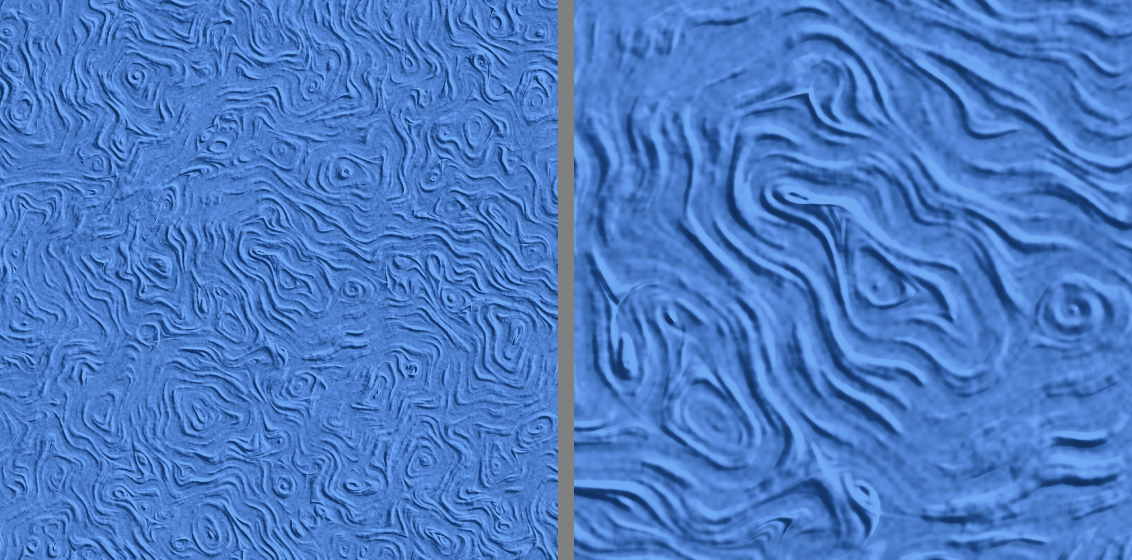
Left, the full canvas; right, a detail of the centre.
This texture is drawn by a Shadertoy shader. Its source:

```glsl
// Embossed blue wrinkles that flow like fingerprints around hills and hollows.
// Fine noise is smeared along the contour lines of a smooth hidden field,
// creased, lit along one diagonal and coloured with a blue ramp.

const float FIELD_SCALE   = 4.6;     // hills and hollows per canvas height
const float KINK_SCALE    = 16.0;    // smaller bends in the flow
const float KINK_STRENGTH = 0.2;
const float CALM_SLOPE    = 0.2;     // flow slows where the field is flatter
const float WRINKLE_SCALE = 136.0;   // noise cells that become wrinkles
const float FINE_STRENGTH = 0.4;     // thin lines between the wrinkles
const float CREASE        = 0.6;     // sharp folds along the wrinkles
const int   SMEAR_STEPS   = 12;
const float STEP_LENGTH   = 0.0041;
const float EMBOSS_REACH  = 0.0015;
const float EMBOSS_GAIN   = 9.2;
const float GRAIN_SCALE   = 300.0;
const float GRAIN_AMOUNT  = 0.5;
const float PATCH_AMOUNT  = 0.25;    // broad drift of the tone
const float LIGHT_LIMIT   = 1.9;     // soft limits of light and shadow
const float SHADOW_LIMIT  = 2.9;
const vec2  LIGHT_DIR     = vec2(0.74, 0.67);

const vec3 DEEP   = vec3(0.04, 0.15, 0.32);
const vec3 SHADOW = vec3(0.13, 0.30, 0.56);
const vec3 LOW    = vec3(0.22, 0.41, 0.70);
const vec3 MIDDLE = vec3(0.295, 0.495, 0.80);
const vec3 HIGH   = vec3(0.36, 0.56, 0.89);
const vec3 BRIGHT = vec3(0.43, 0.66, 0.95);
const vec3 GLINT  = vec3(0.56, 0.79, 0.99);

uint hashBits(vec2 cell) {
    uvec2 c = uvec2(ivec2(cell));
    uint h = c.x * 1597334u ^ c.y * 3812015u;
    h = (h ^ (h >> 15)) * 739391u;
    h = (h ^ (h >> 13)) * 974711u;
    return h ^ (h >> 16);
}

// Random value from -1 to 1
float hash(vec2 cell) {
    return float(hashBits(cell) & 65535u) / 32767.5 - 1.0;
}

// Random unit vector
vec2 hashDir(vec2 cell) {
    float angle = 3.14159 * hash(cell);
    return vec2(cos(angle), sin(angle));
}

float valueNoise(vec2 p) {
    vec2 i = floor(p), f = p - i;
    vec2 u = f * f * (3.0 - 2.0 * f);
    return mix(mix(hash(i), hash(i + vec2(1, 0)), u.x),
               mix(hash(i + vec2(0, 1)), hash(i + vec2(1, 1)), u.x), u.y);
}

// Slope of gradient noise, found analytically
vec2 noiseSlope(vec2 p) {
    vec2 i = floor(p), f = p - i;
    vec2 u = f * f * f * (f * (f * 6.0 - 15.0) + 10.0);
    vec2 du = 30.0 * f * f * (f * (f - 2.0) + 1.0);
    vec2 ga = hashDir(i), gb = hashDir(i + vec2(1, 0));
    vec2 gc = hashDir(i + vec2(0, 1)), gd = hashDir(i + vec2(1, 1));
    float a = dot(ga, f), b = dot(gb, f - vec2(1, 0));
    float c = dot(gc, f - vec2(0, 1)), d = dot(gd, f - vec2(1, 1));
    return mix(mix(ga, gb, u.x), mix(gc, gd, u.x), u.y)
         + du * (u.yx * (a - b - c + d) + vec2(b, c) - a);
}

// Direction along the contour lines of the hidden field
vec2 flow(vec2 p) {
    vec2 slope = noiseSlope(p * FIELD_SCALE + 31.3)
               + KINK_STRENGTH * KINK_SCALE / FIELD_SCALE
               * noiseSlope(p * KINK_SCALE + 77.7);
    return vec2(-slope.y, slope.x) / (length(slope) + CALM_SLOPE);
}

float wrinkleNoise(vec2 p) {
    return valueNoise(p * WRINKLE_SCALE)
         + FINE_STRENGTH * valueNoise(p * WRINKLE_SCALE * 2.0 + 19.5);
}

// Noise averaged both ways along the flow, then folded at its middle level
float wrinkleHeight(vec2 p) {
    float sum = 0.0, total = 0.0;
    for (int side = -1; side <= 1; side += 2) {
        vec2 q = p;
        for (int k = 0; k < SMEAR_STEPS; k++) {
            float t = float(k) / float(SMEAR_STEPS);
            float weight = exp(-3.5 * t * t);
            sum += weight * wrinkleNoise(q);
            total += weight;
            q += float(side) * STEP_LENGTH * flow(q);
        }
    }
    float height = sum / total;
    return height + CREASE * abs(height);
}

// Blue ramp; tone is measured in standard deviations
vec3 blueRamp(float tone) {
    vec3 color = mix(DEEP, SHADOW, clamp((tone + 3.2) / 1.3, 0.0, 1.0));
    color = mix(color, LOW, clamp((tone + 1.9) / 0.95, 0.0, 1.0));
    color = mix(color, MIDDLE, clamp((tone + 0.95) / 0.95, 0.0, 1.0));
    color = mix(color, HIGH, clamp(tone / 0.9, 0.0, 1.0));
    color = mix(color, BRIGHT, clamp((tone - 0.9) / 0.9, 0.0, 1.0));
    return mix(color, GLINT, clamp((tone - 1.8) / 1.6, 0.0, 1.0));
}

void mainImage(out vec4 fragColor, in vec2 fragCoord) {
    vec2 p = fragCoord / iResolution.y;

    // Slope of the wrinkles towards the light
    vec2 reach = EMBOSS_REACH * LIGHT_DIR;
    float relief = wrinkleHeight(p - reach) - wrinkleHeight(p + reach);

    // Uneven depth, surface grain and soft limits
    float depth = 1.0 + 0.35 * valueNoise(p * 8.0 + 5.2);
    float tone = EMBOSS_GAIN * depth * relief
               + GRAIN_AMOUNT * valueNoise(p * GRAIN_SCALE + 3.7)
               + PATCH_AMOUNT * valueNoise(p * 14.0 + 8.1);
    float limit = tone > 0.0 ? LIGHT_LIMIT : SHADOW_LIMIT;
    fragColor = vec4(blueRamp(limit * tanh(1.1 * tone / limit)), 1.0);
}
```
